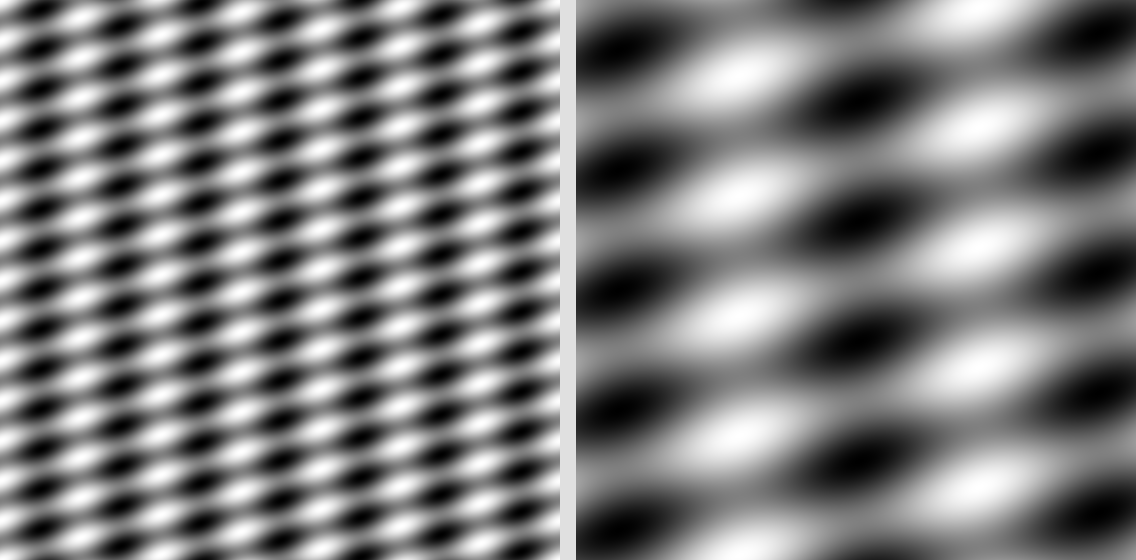
Left: the whole. Right: its middle third, enlarged.
This pattern is drawn by a WebGL 1 fragment shader. Its source:

```glsl
precision highp float;

uniform vec2 u_resolution;

const float TAU = 6.2831853;

// Whole cycles per canvas keep both waves seamless across the edges.
const vec2 COLUMN_CYCLES = vec2(7.0, 0.0);
const vec2 SLANT_CYCLES = vec2(4.0, -14.0);

// Phase offsets, in cycles.
const float COLUMN_PHASE = 0.015;
const float SLANT_PHASE = 0.02;

const vec3 DARK_COLOR = vec3(0.0);
const vec3 LIGHT_COLOR = vec3(1.0);

// Plane cosine wave in -1..1.
float planeWave(vec2 uv, vec2 cycles, float phase) {
    return cos(TAU * (dot(uv, cycles) - phase));
}

void main() {
    vec2 uv = gl_FragCoord.xy / u_resolution;

    // Crossed waves: peaks form light ovals, troughs form dark ones.
    float columns = planeWave(uv, COLUMN_CYCLES, COLUMN_PHASE);
    float slants = planeWave(uv, SLANT_CYCLES, SLANT_PHASE);
    float brightness = 0.5 + 0.25 * (columns + slants);

    gl_FragColor = vec4(mix(DARK_COLOR, LIGHT_COLOR, brightness), 1.0);
}
```
